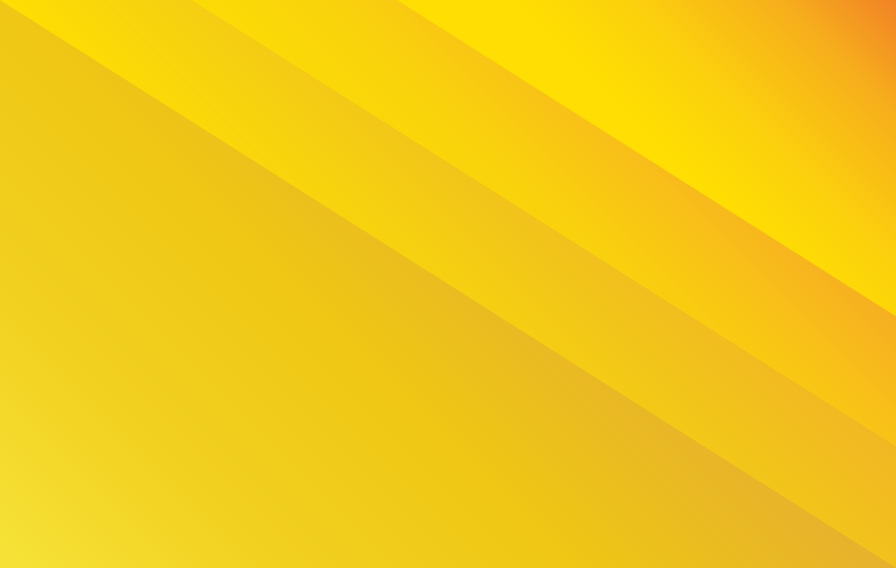
Write a Shadertoy shader that draws this background.

```glsl
// Golden background of overlapping diagonal panels.
// Panel edges run parallel to the canvas diagonal; each panel carries
// its own four-stop gradient along a 45 degree axis.

// Piecewise linear gradient through four colours at positions stops.xyzw.
vec3 ramp(float t, vec4 stops, vec3 a, vec3 b, vec3 c, vec3 d) {
    vec3 k = clamp((t - stops.xyz) / (stops.yzw - stops.xyz), 0.0, 1.0);
    return mix(mix(mix(a, b, k.x), c, k.y), d, k.z);
}

// Antialiased coverage of the area beyond a diagonal edge.
float beyond(float diagonal, float edge, float pixel) {
    return smoothstep(-pixel, pixel, diagonal - edge);
}

void mainImage(out vec4 fragColor, in vec2 fragCoord) {
    vec2 uv = fragCoord / iResolution.xy;
    float diagonal = uv.x + uv.y;
    float pixel = 0.7 * length(1.0 / iResolution.xy);

    // Gradient axis: 0 at the lower left corner, 1 at the upper right.
    float t = (fragCoord.x + fragCoord.y) / (iResolution.x + iResolution.y);

    // Base: pale lemon corner, deep gold, then a tan shade by the edge
    vec3 base = ramp(t, vec4(0.0, 0.18, 0.39, 0.62),
        vec3(0.965, 0.890, 0.220), vec3(0.950, 0.820, 0.130),
        vec3(0.937, 0.780, 0.078), vec3(0.902, 0.690, 0.180));

    // Lower band: bright yellow to muted amber
    vec3 lower = ramp(t, vec4(0.39, 0.49, 0.58, 0.70),
        vec3(0.995, 0.870, 0.010), vec3(0.965, 0.822, 0.060),
        vec3(0.950, 0.775, 0.100), vec3(0.942, 0.715, 0.140));

    // Middle band: yellow to warm orange
    vec3 middle = ramp(t, vec4(0.51, 0.62, 0.70, 0.79),
        vec3(0.985, 0.865, 0.020), vec3(0.977, 0.820, 0.050),
        vec3(0.973, 0.760, 0.090), vec3(0.965, 0.680, 0.135));

    // Upper corner: clear yellow to an orange glow
    vec3 upper = ramp(t, vec4(0.74, 0.82, 0.92, 1.0),
        vec3(0.998, 0.870, 0.010), vec3(0.985, 0.815, 0.050),
        vec3(0.967, 0.685, 0.110), vec3(0.945, 0.510, 0.150));

    // Stack the panels from back to front
    vec3 color = mix(base, lower, beyond(diagonal, 1.0, pixel));
    color = mix(color, middle, beyond(diagonal, 1.214, pixel));
    color = mix(color, upper, beyond(diagonal, 1.443, pixel));
    fragColor = vec4(color, 1.0);
}
```
